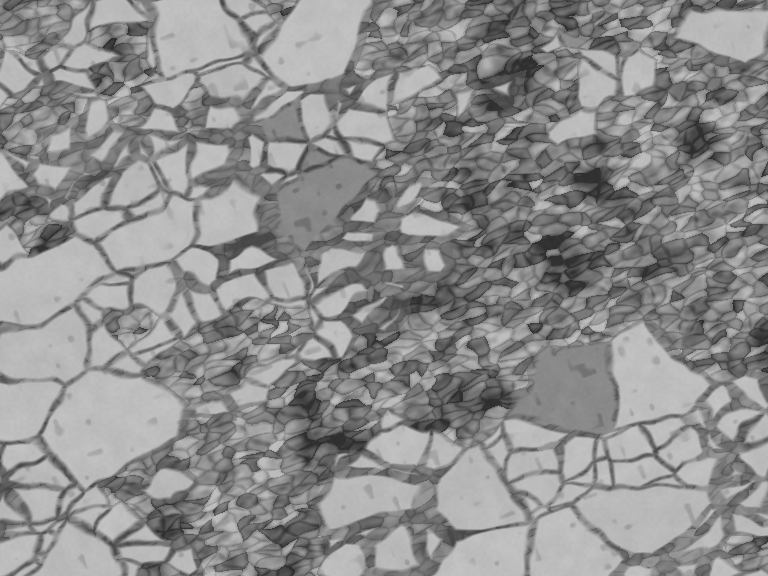
Reproduce this texture procedurally as a WebGL 1 fragment shader.

```glsl
precision highp float;
// Grey micrograph of rock: pale crystals with dark seams in a fine, streaky matrix.
uniform vec2 u_resolution;

float hash(vec2 p) {
  vec3 q = fract(p.xyx * vec3(0.1031, 0.1030, 0.0973));
  q += dot(q, q.yzx + 33.33);
  return fract((q.x + q.y) * q.z);
}

vec2 hash2(vec2 p) {
  return vec2(hash(p + 11.3), hash(p + 57.9));
}

float noise(vec2 p) {
  vec2 i = floor(p), f = fract(p);
  f = f * f * (3.0 - 2.0 * f);
  return mix(mix(hash(i), hash(i + vec2(1, 0)), f.x),
             mix(hash(i + vec2(0, 1)), hash(i + vec2(1, 1)), f.x), f.y);
}

vec2 warp(vec2 p) {
  return vec2(noise(p), noise(p + 31.7)) - 0.5;
}

// Voronoi cells: x is the distance to the border, yz the cell index.
vec3 voronoi(vec2 p) {
  vec2 base = floor(p), f = p - base, nearest = vec2(0.0), home = vec2(0.0);
  float best = 9.0, border = 9.0;
  for (int j = -1; j <= 1; j++) {
    for (int i = -1; i <= 1; i++) {
      vec2 g = vec2(float(i), float(j));
      vec2 r = g + 0.05 + 0.9 * hash2(base + g) - f;
      if (dot(r, r) < best) {
        best = dot(r, r);
        nearest = r;
        home = g;
      }
    }
  }
  for (int j = -2; j <= 2; j++) {
    for (int i = -2; i <= 2; i++) {
      vec2 g = home + vec2(float(i), float(j));
      vec2 r = g + 0.05 + 0.9 * hash2(base + g) - f;
      vec2 d = r - nearest;
      if (dot(d, d) > 0.0001) border = min(border, dot(0.5 * (r + nearest), normalize(d)));
    }
  }
  return vec3(border, base + home);
}

// Small slanted flakes with dark rims, mottled by noise and dark clumps.
float matrixTone(vec2 q) {
  vec2 s = q * vec2(34.0, 62.0) + 40.0;
  vec3 flake = voronoi(s + 0.9 * warp(s * 0.9));
  float tone = 0.36 + 0.33 * hash(flake.yz);
  tone -= 0.12 * (1.0 - smoothstep(0.0, 0.25, flake.x));
  tone += 0.20 * (noise(q * vec2(60.0, 105.0)) - 0.45);
  tone += 0.16 * (noise(q * 13.0 + 5.0) - 0.5);
  tone -= 0.20 * smoothstep(0.68, 0.92, noise(q * 10.0 + 71.0));
  return clamp(tone, 0.19, 0.74);
}

void main() {
  vec2 p = gl_FragCoord.xy / u_resolution.y;
  mat2 tilt = mat2(0.94, -0.34, 0.34, 0.94);
  vec2 q = tilt * p + 3.0;
  vec2 bent = q + 0.035 * warp(q * 11.0) + 0.012 * warp(q * 34.0);

  // Large crystals, about half of them split into small ones
  vec2 coarseScale = vec2(5.4, 8.0), fineScale = vec2(13.0, 17.0);
  vec3 coarse = voronoi(bent * coarseScale);
  vec3 fine = voronoi(bent * fineScale);
  float edge = coarse.x / 7.0;
  vec2 id = coarse.yz;
  vec2 centre = (id + 0.5) / coarseScale;
  if (hash(id + 7.0) < 0.5) {
    edge = min(edge, fine.x / 15.0);
    id = fine.yz + 90.0;
    centre = (fine.yz + 0.5) / fineScale;
  }

  // Cells given over to matrix, mostly in a broad patch at the right
  vec2 fromPatch = centre - 3.0 - tilt * vec2(1.08, 0.64);
  float fill = 0.55 * noise(centre * 3.2) + 0.45 * hash(id + 3.0);
  fill += 0.42 * exp(-9.0 * dot(fromPatch, fromPatch));
  float isCrystal = step(fill, 0.63);

  // Seams between crystals, widening here and there into matrix
  float seam = 0.03 * max(noise(q * 8.0 + 19.0) - 0.5, 0.0);
  float crystal = isCrystal * smoothstep(0.0005, 0.008, edge - seam);

  float ground = matrixTone(q + 0.012 * warp(q * 20.0));
  ground = mix(ground, 0.40, 0.45 * isCrystal);

  // Nearly flat crystals with faint specks; a few are mid grey
  float pale = 0.735 + 0.025 * (hash(id) - 0.5) + 0.03 * (noise(q * 45.0) - 0.5);
  pale -= 0.10 * smoothstep(0.80, 0.97, noise(q * 55.0 + 8.0));
  pale -= 0.19 * step(0.95, hash(id + 23.0));

  float grey = mix(ground, pale, crystal);
  grey += 0.02 * (noise(p * 190.0) - 0.5);
  gl_FragColor = vec4(vec3(grey), 1.0);
}
```
